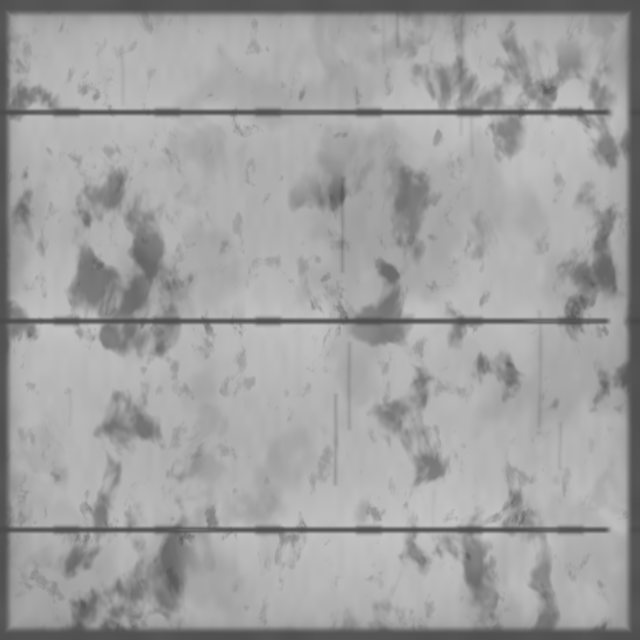
Give the GLSL for this texture, as a WebGL 1 fragment shader.

```glsl
precision highp float;
uniform vec2 u_resolution;

const float SEAM_FIRST = 0.172;
const float SEAM_STEP = 0.3262;
const float SEAM_COUNT = 3.0;
const float SEAM_END = 0.951;
const float PAD_FIRST = 0.104;
const float PAD_STEP = 0.1575;
const float PAD_COUNT = 6.0;
const float FRAME_GREY = 0.325;
const float SEAM_GREY = 0.30;
const float PAD_GREY = 0.31;
const float PLATE_GREY = 0.695;
const int SCRATCH_COUNT = 12;

float hash(vec2 p) {
  vec3 q = fract(p.xyx * 0.1031);
  q += dot(q, q.yzx + 33.33);
  return fract((q.x + q.y) * q.z);
}

float noise(vec2 p) {
  vec2 i = floor(p);
  vec2 f = fract(p);
  f = f * f * (3.0 - 2.0 * f);
  return mix(mix(hash(i), hash(i + vec2(1.0, 0.0)), f.x),
             mix(hash(i + vec2(0.0, 1.0)), hash(i + vec2(1.0, 1.0)), f.x), f.y);
}

float fbm(vec2 p) {
  float sum = 0.0;
  float gain = 0.5;
  for (int i = 0; i < 4; i++) {
    sum += gain * noise(p);
    p = mat2(1.6, 1.2, -1.2, 1.6) * p + 7.3;
    gain *= 0.5;
  }
  return sum / 0.9375;
}

// Signed offset to the nearest of count evenly spaced positions
float repeatOffset(float x, float first, float gap, float count) {
  float index = clamp(floor((x - first) / gap + 0.5), 0.0, count - 1.0);
  return x - first - index * gap;
}

float boxDistance(vec2 p, vec2 halfSize) {
  vec2 d = abs(p) - halfSize;
  return length(max(d, 0.0)) + min(max(d.x, d.y), 0.0);
}

float coverage(float dist, float blur) {
  return 1.0 - smoothstep(-blur, blur, dist);
}

// Distance inside the slightly uneven frame opening
float openingDepth(vec2 p) {
  vec2 low = p - vec2(0.011, 0.015);
  vec2 high = vec2(0.984, 0.981) - p;
  return min(min(low.x, low.y), min(high.x, high.y));
}

// Cloudy grime, upright blotches and small dark spots
float grime(vec2 p, float seamOffset) {
  vec2 warp = 0.02 * vec2(noise(p * 18.0), noise(p * 18.0 + 40.0));
  vec2 q = p + warp;
  float patches = smoothstep(0.42, 0.68, noise(q * vec2(6.0, 5.0) + 3.7));
  float clouds = smoothstep(0.50, 0.68, fbm(q * vec2(9.0, 7.0) + 11.0));
  float blotches = smoothstep(0.53, 0.76, fbm(q * vec2(21.0, 14.0) + 29.0));
  float nearSeam = exp(-abs(seamOffset) * 35.0);
  float spots = smoothstep(0.62, 0.85, fbm(q * vec2(42.0, 30.0) + 53.0));
  return 0.055 * clouds + blotches * (0.05 + 0.19 * patches)
       + spots * (0.09 + 0.16 * nearSeam);
}

// Thin upright scratches of varied length and depth
float scratches(vec2 p) {
  float depth = 0.0;
  for (int i = 0; i < SCRATCH_COUNT; i++) {
    float id = float(i);
    vec2 center = vec2(hash(vec2(id, 4.0)), hash(vec2(id, 17.0)));
    float halfLength = mix(0.015, 0.095, hash(vec2(id, 31.0)));
    vec2 local = p - center;
    local.x += 0.003 * (noise(vec2(p.y * 25.0, id)) - 0.5);
    float mark = coverage(boxDistance(local, vec2(0.001, halfLength)), 0.006);
    depth += mark * mix(0.03, 0.16, hash(vec2(id, 47.0)));
  }
  return depth;
}

void main() {
  vec2 uv = gl_FragCoord.xy / u_resolution;
  float seamOffset = repeatOffset(uv.y, SEAM_FIRST, SEAM_STEP, SEAM_COUNT);
  float padOffset = repeatOffset(uv.x, PAD_FIRST, PAD_STEP, PAD_COUNT);
  float depth = openingDepth(uv);

  // Plates, paler beside the seams
  float grey = PLATE_GREY + 0.055 * exp(-abs(seamOffset) * 18.0);
  grey += 0.08 * (fbm(uv * 4.0 + 5.0) - 0.5);
  grey += 0.025 * (noise(uv * vec2(90.0, 35.0)) - 0.5);
  grey -= grime(uv, seamOffset) + scratches(uv);
  grey -= 0.10 * exp(-max(depth, 0.0) * 65.0);
  grey = max(grey, 0.36);

  // Seams with worn pale stretches
  float seamLength = coverage(uv.x - SEAM_END, 0.007);
  float seam = coverage(abs(seamOffset) - 0.0038, 0.0036) * seamLength;
  float wear = smoothstep(0.52, 0.78, noise(uv * vec2(14.0, 9.0) + 71.0));
  float core = coverage(abs(seamOffset) - 0.0005, 0.003);
  grey = mix(grey, SEAM_GREY + 0.22 * wear * core, 0.92 * seam);

  // Soft pads along each seam
  float pad = coverage(boxDistance(vec2(padOffset, seamOffset), vec2(0.017, 0.004)), 0.0085);
  grey = mix(grey, PAD_GREY, 0.88 * pad);

  // Frame
  float frameGrey = FRAME_GREY + 0.03 * (noise(uv * 24.0 + 90.0) - 0.5);
  frameGrey -= 0.035 * coverage(abs(seamOffset) - 0.004, 0.006);
  grey = mix(frameGrey, grey, smoothstep(-0.006, 0.009, depth));

  gl_FragColor = vec4(vec3(grey), 1.0);
}
```
